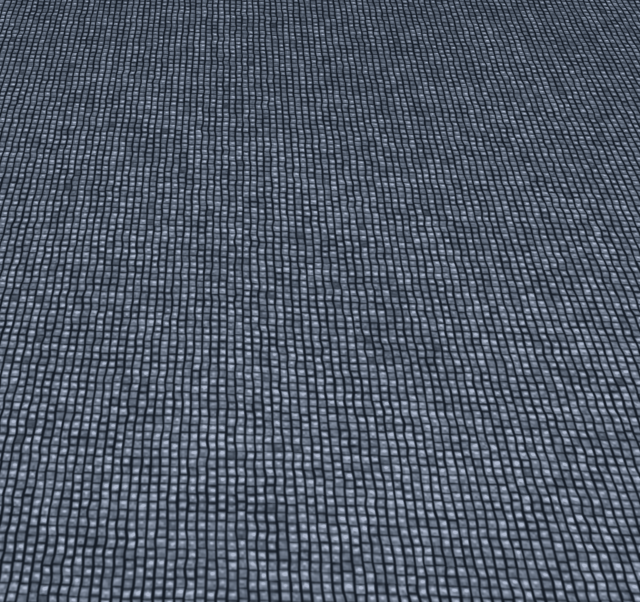
A WebGL 1 fragment shader for this texture:

```glsl
precision highp float;
uniform vec2 u_resolution;

const float COLUMNS = 60.0;          // threads across the near edge
const float ROWS = 58.0;             // row density at the near edge
const float COLUMN_RECESSION = 0.47; // narrowing towards the far edge
const float ROW_RECESSION = 0.42;    // foreshortening of the rows
const float VANISH_X = 0.37;         // horizontal vanishing position
const float ROW_SLOPE = 0.04;        // rows fall slightly to the right
const vec2 WARP = vec2(0.6, 0.7);    // cloth waviness, in cells
const vec2 HALF_THREAD = vec2(0.375, 0.38);
const vec2 EDGE_SOFTNESS = vec2(0.12, 0.15);
const float COLUMN_STAGGER = 0.28;
const float ROW_GAP_LEVEL = 0.36;
const float THREAD_LEVEL = 0.56;
const float GLINT_LEVEL = 0.52;
const float NEAR_LIGHT = 1.08;
const float FAR_LIGHT = 0.82;
const vec3 GAP_COLOR = vec3(0.075, 0.102, 0.140);
const vec3 YARN_COLOR = vec3(0.370, 0.412, 0.475);
const vec3 SHINE_COLOR = vec3(0.690, 0.730, 0.810);

float hash(vec2 p) {
  return fract(sin(dot(p, vec2(127.1, 311.7))) * 43758.5453);
}

float noise(vec2 p) {
  vec2 i = floor(p);
  vec2 f = fract(p);
  f = f * f * (3.0 - 2.0 * f);
  float low = mix(hash(i), hash(i + vec2(1.0, 0.0)), f.x);
  float high = mix(hash(i + vec2(0.0, 1.0)), hash(i + 1.0), f.x);
  return mix(low, high, f.y);
}

// Canvas position to thread coordinates on the receding cloth
vec2 clothCoords(vec2 uv) {
  float y = uv.y + ROW_SLOPE * (uv.x - 0.5);
  vec2 cloth = vec2((uv.x - VANISH_X) * COLUMNS / (1.0 - COLUMN_RECESSION * uv.y),
                    y * ROWS / (1.0 - ROW_RECESSION * y));
  vec2 wave = vec2(noise(uv * vec2(5.0, 4.0)),
                   noise(uv * vec2(6.0, 5.0) + 17.0)) - 0.5;
  return cloth + WARP * wave;
}

vec3 weave(vec2 uv) {
  vec2 cloth = clothCoords(uv);

  // Columns shift and sway a little against each other
  cloth.x += 0.24 * (noise(vec2(cloth.x * 0.6, cloth.y * 0.7)) - 0.5);
  float column = floor(cloth.x);
  cloth.y += COLUMN_STAGGER * (noise(vec2(column * 7.3, cloth.y * 0.3)) - 0.5)
           + 0.12 * mod(column, 2.0);
  vec2 cell = floor(cloth);
  vec2 p = fract(cloth) - 0.5;
  float tone = hash(cell);
  float wear = hash(cell + 41.3);

  // Rounded thread crossing, with row gaps of uneven depth
  vec2 halfSize = HALF_THREAD + vec2(0.06, 0.12) * (wear - 0.5);
  vec2 cover = 1.0 - smoothstep(halfSize - EDGE_SOFTNESS,
                                halfSize + EDGE_SOFTNESS, abs(p));
  float gap = ROW_GAP_LEVEL + 0.5 * (noise(cloth * vec2(1.3, 1.0) + 9.0) - 0.5);
  float thread = cover.x * mix(gap, 1.0, cover.y);

  // Small bright fleck on the raised part
  vec2 center = vec2(0.20 * (tone - 0.5), 0.08 + 0.20 * (wear - 0.5));
  vec2 fleck = (p - center) / vec2(0.25, 0.17);
  float glint = exp(-dot(fleck, fleck)) * mix(0.20, 1.0, tone);

  // Uneven dye, slubs along the rows and fibre grain
  float dye = 0.95 + 0.10 * noise(uv * vec2(9.0, 12.0) + 3.0);
  float slub = 0.92 + 0.16 * noise(vec2(cloth.x * 0.22, cell.y * 1.7));
  float grain = 0.78 + 0.44 * noise(cloth * vec2(4.0, 3.5));
  float light = mix(NEAR_LIGHT, FAR_LIGHT, uv.y * uv.y);
  float level = thread * (THREAD_LEVEL * mix(0.88, 1.12, tone) * slub * grain
                          + GLINT_LEVEL * glint) * dye * light;

  // Rare sunken crossing
  level *= 1.0 - 0.40 * step(0.99, wear);
  vec3 color = mix(GAP_COLOR, YARN_COLOR, clamp(level * 2.0, 0.0, 1.0));
  return mix(color, SHINE_COLOR, clamp(level * 2.0 - 1.0, 0.0, 1.0));
}

void main() {
  // Average a 3 by 3 grid inside the pixel to smooth fine threads
  vec3 color = vec3(0.0);
  for (int j = 0; j < 3; j++) {
    for (int i = 0; i < 3; i++) {
      vec2 offset = (vec2(float(i), float(j)) - 1.0) / 3.0;
      color += weave((gl_FragCoord.xy + offset) / u_resolution);
    }
  }
  gl_FragColor = vec4(color / 9.0, 1.0);
}
```
